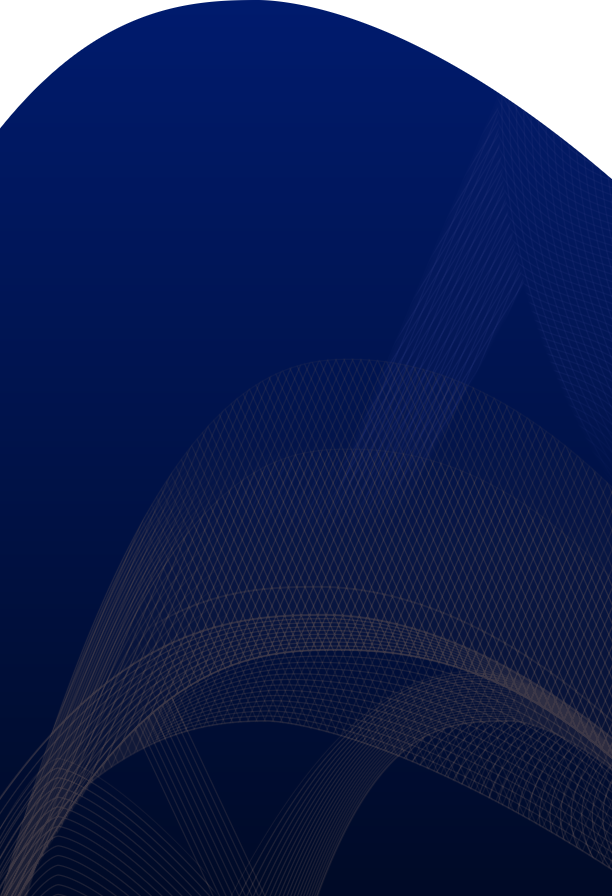
This background is drawn by a Shadertoy shader. Its source:

```glsl
const vec2 SHEET = vec2(5.26, 7.68);
const vec3 SKY_TOP = vec3(0.0, 0.105, 0.43);
const vec3 SKY_BOTTOM = vec3(0.0, 0.04, 0.15);
const vec3 BRONZE = vec3(0.31, 0.27, 0.30);
const vec3 BLUE_THREAD = vec3(0.12, 0.18, 0.46);

// Two-sided arch; each side is (steepness, power), y grows downward
float arch(float x, vec2 top, vec2 left, vec2 right) {
    vec2 side = x < top.x ? left : right;
    return top.y + side.x * pow(abs(x - top.x), side.y);
}

float below(float y, float edge) {
    return smoothstep(-0.02, 0.02, y - edge);
}

float band(float v, float lo, float hi) {
    return below(v, lo) * (1.0 - below(v, hi));
}

// Antialiased coverage of a line at a distance measured in pixels
float coverage(float pixels, float width, float pixel) {
    float halfWidth = 0.5 * width / pixel;
    return clamp(halfWidth + 0.5 - pixels, 0.0, 1.0) * min(1.0, 2.0 * halfWidth);
}

float stroke(float d, float width, float pixel) {
    float slope = max(length(vec2(dFdx(d), dFdy(d))), 1e-5);
    return coverage(abs(d) / slope, width, pixel);
}

// Repeated lines at whole values of t, blending to a tone when crowded
float threads(float t, float width, float pixel) {
    float slope = max(length(vec2(dFdx(t), dFdy(t))), 1e-5);
    float line = coverage(abs(fract(t - 0.5) - 0.5) / slope, width, pixel);
    float tone = min(0.7, width * slope / pixel);
    return mix(line, tone, smoothstep(0.3, 0.6, slope));
}

// Threads interpolated between two edges
float ribbon(float y, float a, float b, float count, float width, float pixel) {
    float t = (y - a) / max(b - a, 0.04);
    return threads(t * count, width, pixel) * band(y, a, max(b, a + 0.04));
}

void mainImage(out vec4 fragColor, in vec2 fragCoord) {
    vec2 uv = fragCoord / iResolution.xy;
    vec2 q = vec2(uv.x, 1.0 - uv.y) * SHEET;
    float x = q.x, y = q.y;
    float pixel = SHEET.y / iResolution.y;
    float fine = 0.011;

    // Main contours
    float hill = arch(x, vec2(2.22, 0.0), vec2(0.15, 2.5), vec2(0.232, 1.7));
    float dome = arch(x, vec2(3.0, 3.08), vec2(0.37, 2.3), vec2(0.215, 2.0));
    float innerDome = arch(x, vec2(3.0, 3.85), vec2(0.33, 2.4), vec2(0.2, 2.1));
    float thinArc = arch(x, vec2(2.75, 5.03), vec2(0.13, 2.6), vec2(0.2, 1.9));
    float highArc = arch(x, vec2(2.8, 5.27), vec2(0.12, 2.5), vec2(0.2, 1.85));
    float midArc = arch(x, vec2(2.9, 5.57), vec2(0.17, 2.5), vec2(0.14, 2.2));
    float lowArc = arch(x, vec2(2.3, 6.18), vec2(0.2, 2.3), vec2(0.25, 1.5));
    float hollow = arch(x, vec2(4.4, 6.18), vec2(0.32, 3.0), vec2(0.53, 1.6));
    float loopEdge = arch(x, vec2(4.1, 5.75), vec2(0.4, 2.1), vec2(0.5, 1.8));
    float wave = arch(x, vec2(0.5, 6.5), vec2(1.7, 1.5), vec2(0.7, 1.4));

    vec3 color = mix(SKY_TOP, SKY_BOTTOM, y / SHEET.y);

    // Blue veil: a falling ribbon and a wing on the right
    float drop = y - 0.85;
    float wingEdge = 4.28 + 0.09 * drop * abs(drop);
    float veilEdge = 4.28 - 0.42 * drop;
    float veilWidth = min(0.9, 0.62 * max(drop, 0.0)) - 0.12 * max(y - 2.3, 0.0);
    float veil = band(x, veilEdge, veilEdge + veilWidth) * (1.0 - smoothstep(3.6, 4.5, y));
    veil *= 1.0 - below(x, wingEdge);
    float wing = below(x, wingEdge) * (1.0 - smoothstep(3.0, 4.5, y));
    float veilMesh = threads((x + 0.42 * y) * 16.0, fine, pixel)
                   + threads((x + 0.62 * y) * 14.0, fine, pixel);
    float wingMesh = threads((x - 0.09 * drop * drop) * 16.0, fine, pixel)
                   + threads((y - 0.9 * x + 0.25 * sin(2.0 * x + y)) * 13.0, fine, pixel);
    float patch_ = 1.0 - smoothstep(0.5, 1.0, length((q - vec2(2.75, 4.2)) / vec2(0.95, 0.42)));
    float blue = veil * (0.12 + 0.3 * veilMesh) + wing * (0.08 + 0.25 * wingMesh);
    color = mix(color, BLUE_THREAD, clamp(blue + 0.12 * patch_ * veilMesh, 0.0, 0.6));

    // Crossed threads hanging from the dome
    float rising = threads((x + 0.43 * y) * 14.0, fine, pixel);
    float falling = threads((x - 0.45 * y) * 14.0, fine, pixel);
    float domeMask = band(y, dome, max(midArc, dome + 0.04));
    float strength = mix(0.22, 0.36, below(y, innerDome)) + 0.08 * smoothstep(3.5, 5.5, y);
    float bronze = domeMask * strength * (rising + falling * smoothstep(0.9, 1.8, x));
    color = mix(color, BRONZE, 0.1 * domeMask * smoothstep(3.0, 5.0, y));

    // Left legs of the two domes
    float leg = (1.0 - smoothstep(1.2, 2.2, x)) * smoothstep(3.6, 5.0, y);
    bronze += 0.4 * leg * ribbon(y, dome, innerDome, 13.0, fine, pixel);
    bronze += 0.3 * leg * ribbon(y, innerDome, midArc, 10.0, fine, pixel);

    // Sweeping ribbons beneath the domes
    bronze += 0.4 * ribbon(y, highArc, midArc, 9.0, fine, pixel);
    bronze += 0.3 * ribbon(y, midArc, lowArc, 13.0, fine, pixel);
    float weave = band(y, midArc, max(lowArc, midArc + 0.04));
    bronze += 0.22 * weave * (rising + falling);
    bronze += 0.36 * ribbon(y, loopEdge, hollow, 20.0, fine, pixel);

    // Slanted strip, lower waves and the fan on the right
    float slant = x - 0.47 * y;
    bronze += 0.32 * band(slant, -1.8, -1.3) * below(y, midArc)
            * threads(slant * 18.0, fine, pixel);
    float waves = below(y, wave) * (1.0 - below(slant, -1.75));
    bronze += 0.36 * waves * threads((y - wave) * 12.0, fine, pixel);
    float bow = x - 0.8 * (y - 7.0) * (y - 7.0);
    float fan = below(y, hollow) * (1.0 - below(y, lowArc)) * below(x, 3.0);
    bronze += 0.36 * fan * threads(bow * 11.0, fine, pixel);

    // Brighter rims
    bronze += 0.3 * stroke(y - thinArc, 0.016, pixel) * smoothstep(1.1, 1.6, x);
    bronze += 0.35 * (stroke(y - highArc, 0.018, pixel) + stroke(y - midArc, 0.018, pixel));
    bronze += 0.25 * (stroke(y - hollow, 0.016, pixel) + stroke(y - lowArc, 0.014, pixel));
    bronze += 0.12 * (stroke(y - dome, fine, pixel) + stroke(y - innerDome, fine, pixel));
    color = mix(color, BRONZE, clamp(bronze, 0.0, 0.75));

    // White space above the hill
    float rim = y - hill;
    float inside = clamp(0.5 + rim / max(length(vec2(dFdx(rim), dFdy(rim))), 1e-5), 0.0, 1.0);
    fragColor = vec4(mix(vec3(1.0), color, inside), 1.0);
}
```
